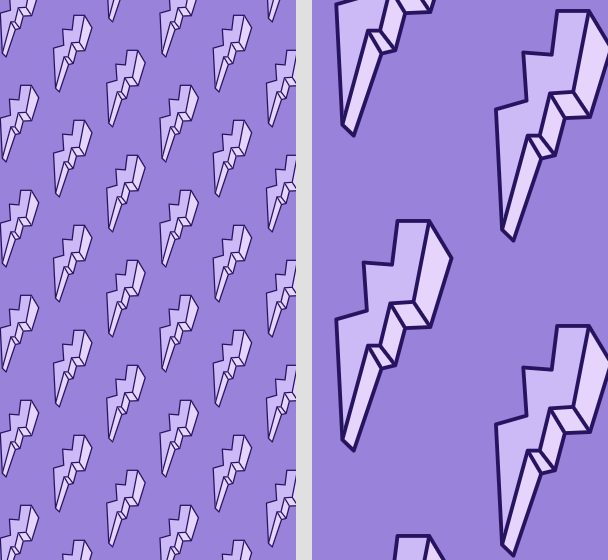
Left, the full canvas; right, a detail of the centre.
Give the GLSL for this pattern, as a WebGL 1 fragment shader.

```glsl
precision highp float;
uniform vec2 u_resolution;

// Lengths are in units of 1/768 of the canvas height, y pointing down.
const float CANVAS_HEIGHT = 768.0;
const vec2 CELL = vec2(73.0, 144.0);
const float COLUMN_DROP = 48.0;
const vec2 FIRST_BOLT = vec2(0.4, 117.0);
const vec2 CELL_MARGIN = vec2(10.0, 20.0);
const float LINE_WIDTH = 1.75;

const vec3 BACKGROUND = vec3(0.60, 0.51, 0.85);
const vec3 FRONT_COLOR = vec3(0.80, 0.73, 0.97);
const vec3 SIDE_COLOR = vec3(0.90, 0.83, 0.99);
const vec3 LINE_COLOR = vec3(0.15, 0.08, 0.38);

// Left contour of the bolt, from the bottom tip up to the top edge.
const vec2 TIP = vec2(2.8, 100.0);
const vec2 LOW_BARB = vec2(0.0, 45.0);
const vec2 LOW_NOTCH = vec2(14.0, 41.0);
const vec2 HIGH_BARB = vec2(12.5, 19.0);
const vec2 HIGH_NOTCH = vec2(25.5, 20.0);
const vec2 TOP_LEFT = vec2(28.0, 0.0);
const vec2 TOP_RIGHT = vec2(42.5, 0.0);

// Right contour of the front face, from top to bottom.
const vec2 FRONT_A = vec2(35.3, 37.0);
const vec2 FRONT_B = vec2(24.7, 37.7);
const vec2 FRONT_C = vec2(20.0, 57.0);
const vec2 FRONT_D = vec2(14.5, 57.0);

// Right contour of the extruded side, from top to bottom.
const vec2 BACK_TOP = vec2(52.7, 17.0);
const vec2 BACK_A = vec2(43.0, 48.5);
const vec2 BACK_B = vec2(31.5, 49.0);
const vec2 BACK_C = vec2(27.0, 66.0);
const vec2 BACK_D = vec2(20.7, 67.5);
const vec2 BACK_TIP = vec2(8.0, 105.0);

float segmentDistance(vec2 p, vec2 a, vec2 b) {
  vec2 ap = p - a;
  vec2 ab = b - a;
  return length(ap - ab * clamp(dot(ap, ab) / dot(ab, ab), 0.0, 1.0));
}

// Adds one contour edge: nearest line distance and even-odd parity (-1 is inside).
void addEdge(vec2 p, vec2 a, vec2 b, inout float lineDist, inout float parity) {
  lineDist = min(lineDist, segmentDistance(p, a, b));
  if ((a.y > p.y) != (b.y > p.y)) {
    float crossingX = a.x + (b.x - a.x) * (p.y - a.y) / (b.y - a.y);
    if (p.x < crossingX) parity = -parity;
  }
}

vec3 drawBolt(vec2 p, float pixel) {
  float lineDist = 1000.0;

  // The left contour is shared by the front face and the silhouette.
  float parity = 1.0;
  addEdge(p, TIP, LOW_BARB, lineDist, parity);
  addEdge(p, LOW_BARB, LOW_NOTCH, lineDist, parity);
  addEdge(p, LOW_NOTCH, HIGH_BARB, lineDist, parity);
  addEdge(p, HIGH_BARB, HIGH_NOTCH, lineDist, parity);
  addEdge(p, HIGH_NOTCH, TOP_LEFT, lineDist, parity);
  addEdge(p, TOP_LEFT, TOP_RIGHT, lineDist, parity);

  float front = parity;
  addEdge(p, TOP_RIGHT, FRONT_A, lineDist, front);
  addEdge(p, FRONT_A, FRONT_B, lineDist, front);
  addEdge(p, FRONT_B, FRONT_C, lineDist, front);
  addEdge(p, FRONT_C, FRONT_D, lineDist, front);
  addEdge(p, FRONT_D, TIP, lineDist, front);

  float silhouette = parity;
  addEdge(p, TOP_RIGHT, BACK_TOP, lineDist, silhouette);
  addEdge(p, BACK_TOP, BACK_A, lineDist, silhouette);
  addEdge(p, BACK_A, BACK_B, lineDist, silhouette);
  addEdge(p, BACK_B, BACK_C, lineDist, silhouette);
  addEdge(p, BACK_C, BACK_D, lineDist, silhouette);
  addEdge(p, BACK_D, BACK_TIP, lineDist, silhouette);
  addEdge(p, BACK_TIP, TIP, lineDist, silhouette);

  // Depth creases between the front and the back contour.
  lineDist = min(lineDist, segmentDistance(p, FRONT_A, BACK_A));
  lineDist = min(lineDist, segmentDistance(p, FRONT_B, BACK_B));
  lineDist = min(lineDist, segmentDistance(p, FRONT_C, BACK_C));
  lineDist = min(lineDist, segmentDistance(p, FRONT_D, BACK_D));

  // Fill boundaries lie under the smoothed outline.
  vec3 color = BACKGROUND;
  if (silhouette < 0.0) color = SIDE_COLOR;
  if (front < 0.0) color = FRONT_COLOR;
  float ink = clamp(0.5 + (0.5 * LINE_WIDTH - lineDist) / pixel, 0.0, 1.0);
  return mix(color, LINE_COLOR, ink);
}

void main() {
  float pixel = CANVAS_HEIGHT / u_resolution.y;
  vec2 p = vec2(gl_FragCoord.x, u_resolution.y - gl_FragCoord.y) * pixel;

  // Columns repeat sideways, each dropped a third of a cell below the last.
  p += CELL_MARGIN - FIRST_BOLT;
  float column = floor(p.x / CELL.x);
  p.y -= column * COLUMN_DROP;
  vec2 local = mod(p, CELL) - CELL_MARGIN;

  gl_FragColor = vec4(drawBolt(local, pixel), 1.0);
}
```
